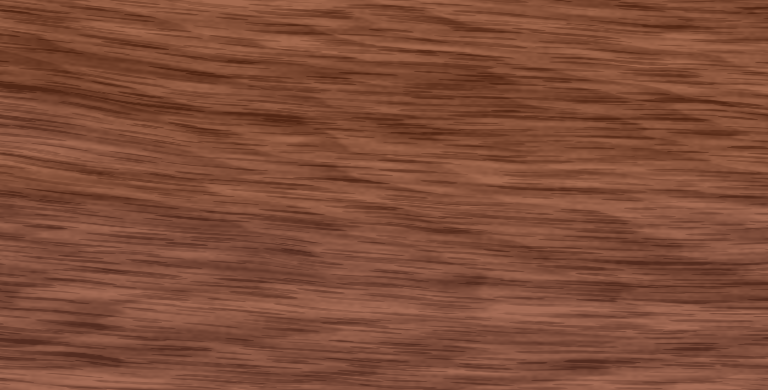
Reproduce this texture procedurally as a Shadertoy shader.

```glsl
float hash(vec2 p) {
    vec3 q = fract(p.xyx * 0.1031);
    q += dot(q, q.yzx + 33.33);
    return fract((q.x + q.y) * q.z);
}

float noise(vec2 p) {
    vec2 i = floor(p), f = fract(p);
    f = f * f * (3.0 - 2.0 * f);
    return mix(mix(hash(i), hash(i + vec2(1, 0)), f.x),
               mix(hash(i + vec2(0, 1)), hash(i + vec2(1, 1)), f.x), f.y);
}

// Growth rings: nested arches pointing right, with feathered edges
float ringShade(vec2 g) {
    float d = g.y - 0.34 + 0.05 * (noise(g * vec2(2.5, 6.0)) - 0.5);
    float arch = g.x + 38.0 * d * d / (1.0 + 5.0 * abs(d));
    arch += 0.3 * (noise(g * vec2(4.0, 60.0)) - 0.5);
    arch += 0.35 * (noise(g * vec2(1.8, 9.0) + 40.0) - 0.5);
    float phase = fract(arch / 0.47 + 0.15);
    return smoothstep(0.25, 0.8, phase) * (1.0 - smoothstep(0.86, 0.98, phase));
}

// Pores: thin tapered dashes scattered along the grain
float poreShade(vec2 g, float pixel) {
    float shade = 0.0;
    for (int i = 0; i < 4; i++) {
        float layer = float(i), rows = 40.0 + 13.0 * layer;
        float y = g.y * rows + layer * 0.37;
        float row = floor(y);
        float x = g.x * (2.6 + 1.2 * layer) + 17.0 * hash(vec2(row, layer + 5.0));
        vec2 id = vec2(floor(x), row + 131.0 * layer);
        float halfLength = mix(0.2, 0.49, hash(id + 3.1));
        float along = (fract(x) - 0.5) / halfLength;
        float taper = sqrt(max(0.0, 1.0 - along * along));
        float center = mix(0.35, 0.65, hash(id + 7.7));
        float width = taper * mix(0.1, 0.22, hash(id + 11.3));
        float edge = pixel * rows * 0.5;
        float dash = 1.0 - smoothstep(width - edge, width + edge, abs(fract(y) - center));
        dash *= smoothstep(0.0, 0.5, taper) * step(hash(id + 19.9), 0.5);
        shade = max(shade, dash * mix(0.45, 1.0, hash(id + 23.0)));
    }
    return shade;
}

void mainImage(out vec4 fragColor, in vec2 fragCoord) {
    vec2 p = fragCoord / iResolution.y;

    // Grain coordinates sink gently to the right and waver
    vec2 g = vec2(p.x, p.y + 0.09 * p.x - 0.018 * p.x * p.x);
    g.y += 0.035 * (noise(p * vec2(1.7, 3.0) + 8.0) - 0.5);
    g.y += 0.008 * (noise(p * vec2(6.0, 14.0)) - 0.5);

    // Streaks from broad to fine
    float tone = 0.77;
    tone += 0.3 * (noise(g * vec2(0.9, 7.0) + 2.0) - 0.5);
    tone += 0.34 * (noise(g * vec2(1.7, 30.0) + 13.0) - 0.5);
    tone += 0.38 * (noise(g * vec2(3.5, 75.0) + 29.0) - 0.5);
    tone += 0.36 * (noise(g * vec2(8.0, 135.0) + 51.0) - 0.5);
    tone += 0.16 * (noise(p * vec2(70.0, 170.0)) - 0.5);

    // Dark heartwood band, rings and pores
    float band = (g.y - 0.8) / 0.07;
    tone -= 0.17 * exp(-band * band);
    tone -= 0.36 * ringShade(g) * mix(0.55, 1.0, noise(g * vec2(2.0, 12.0) + 70.0));
    tone -= 0.44 * poreShade(g, 1.0 / iResolution.y);
    tone = clamp(tone, -0.05, 1.1);

    // Orange brown above, pinker brown below
    float pink = smoothstep(0.85, 0.25, g.y + 0.35 * (noise(g * vec2(1.5, 11.0) + 90.0) - 0.5));
    vec3 dark = mix(vec3(0.34, 0.165, 0.09), vec3(0.345, 0.185, 0.135), pink);
    vec3 light = mix(vec3(0.615, 0.39, 0.285), vec3(0.62, 0.4, 0.315), pink);
    fragColor = vec4(mix(dark, light, tone), 1.0);
}
```
